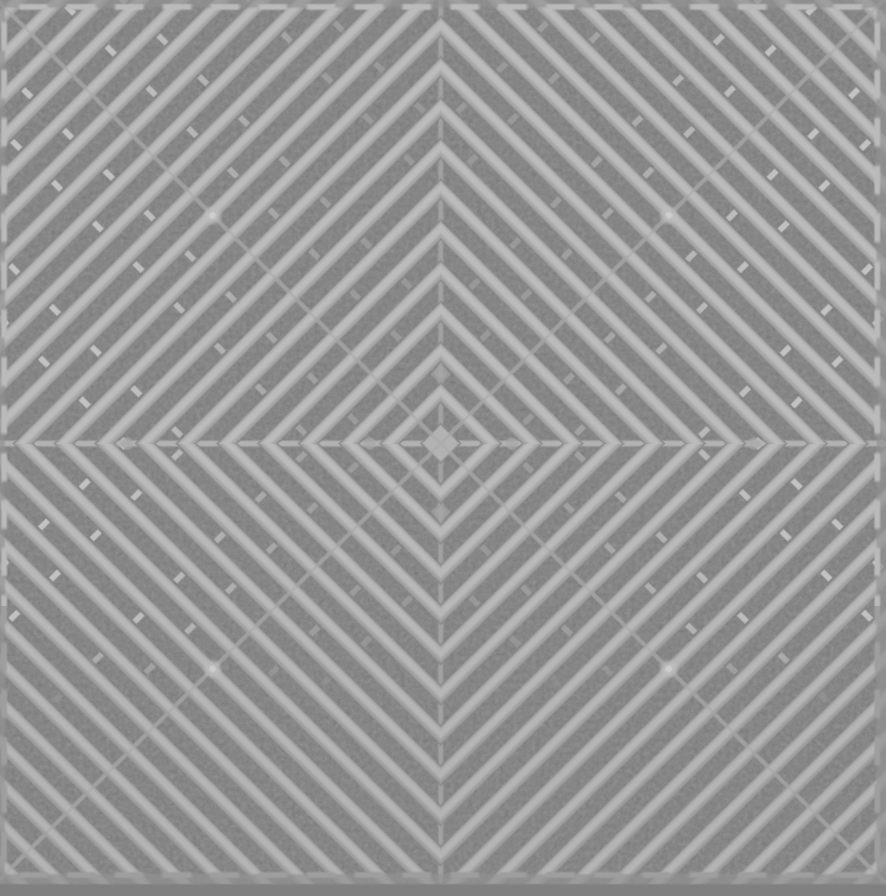
A Shadertoy shader for this pattern:

```glsl
// Embossed grey panel of nested diamond ridges with seams, ticks and grainy grooves.

vec2 hashGradient(vec2 cell) {
    vec2 h = vec2(dot(cell, vec2(127.1, 311.7)), dot(cell, vec2(269.5, 183.3)));
    return 2.0 * fract(sin(h) * 43758.5) - 1.0;
}

float gradientNoise(vec2 p) {
    vec2 i = floor(p), f = fract(p);
    vec2 s = f * f * (3.0 - 2.0 * f);
    vec2 e = vec2(0.0, 1.0);
    float low = mix(dot(hashGradient(i), f),
                    dot(hashGradient(i + e.yx), f - e.yx), s.x);
    float high = mix(dot(hashGradient(i + e), f - e),
                     dot(hashGradient(i + 1.0), f - 1.0), s.x);
    return mix(low, high, s.y);
}

// Soft-edged mask of a stroke, from the distance to its middle
float stroke(float dist, float halfWidth, float blur) {
    return 1.0 - smoothstep(halfWidth - blur, halfWidth + blur, abs(dist));
}

void mainImage(out vec4 fragColor, in vec2 fragCoord) {
    // One unit is the spacing between ridges
    vec2 p = (fragCoord - iResolution.xy * vec2(0.4974, 0.505)) * 22.0 / iResolution.y;
    float blur = max(0.04, 22.0 / iResolution.y);
    vec2 a = abs(p) * vec2(1.0, p.y < 0.0 ? 1.012 : 1.0);
    float d = a.x + a.y;
    float u = a.x - a.y;

    // Grainy grooves
    float grain = gradientNoise(p * 9.0) + 0.6 * gradientNoise(p * 19.0 + 7.0);
    float shade = 0.525 + 0.055 * grain;

    // Diagonal seams
    shade = mix(shade, 0.64, 0.8 * stroke(u, 0.075, blur));

    // Ticks across the grooves, staggered from one groove to the next
    float groove = floor(d - 0.25);
    float side = mod(groove, 2.0) < 0.5 ? 1.0 : -1.0;
    float along = mod(u - side * 1.55 + 2.32, 4.64) - 2.32;
    float tick = stroke(along, 0.10, blur) * stroke(d - groove - 0.75, 0.2, blur);
    float tickLight = mix(0.6, 0.76, smoothstep(1.0, 9.0, a.x));
    shade = mix(shade, tickLight, tick * smoothstep(-7.0, -4.0, p.y));

    // Dashed axes, brighter on the horizontal one
    float dash = stroke(fract(d - 0.25) - 0.5, 0.24, blur);
    shade = mix(shade, 0.70, dash * stroke(p.y, 0.07, blur));
    shade = mix(shade, 0.63, dash * stroke(p.x, 0.06, blur));

    // Small studs on the axes
    float stud = length(vec2(max(a.x, a.y) - 1.75, min(a.x, a.y)));
    stud = min(stud, length(vec2(a.x - 7.7, a.y)));
    shade = mix(shade, 0.66, 0.7 * stroke(stud, 0.15, blur));

    // Rounded ridges, lit from above, and the solid centre
    float q = fract(d + 0.25) - 0.5;
    float lit = stroke(q - 0.03 * sign(p.y), 0.13, 0.09);
    float ridgeLight = mix(0.64, 0.735, lit) - 0.03 * smoothstep(2.0, -10.0, p.y);
    shade = mix(shade, ridgeLight, stroke(q, 0.215, 0.05));
    shade = mix(shade, 0.70, stroke(d, 0.43, blur));

    // Seams stay faintly visible where they cross ridges
    shade = mix(shade, 0.64, 0.45 * stroke(u, 0.05, blur));

    // Four fasteners on the diagonals
    float fastener = length(a - 5.6);
    shade = mix(shade, 0.74, 0.75 * stroke(fastener, 0.2, 0.08));
    shade += 0.08 * stroke(fastener, 0.08, blur);

    // Dashed rim, and the dull strip below the panel
    float rim = max(a.x, a.y);
    float rimDash = stroke(fract(min(a.x, a.y) * 0.85) - 0.5, 0.3, 0.06);
    float rimLight = p.y < -4.0 ? 0.62 : 0.73;
    shade = mix(shade, 0.57, 0.7 * smoothstep(10.65, 10.75, rim));
    shade = mix(shade, rimLight, rimDash * stroke(rim - 10.72, 0.07, blur));
    shade = mix(shade, 0.50, smoothstep(10.78, 10.86, -p.y));

    fragColor = vec4(vec3(shade), 1.0);
}
```
